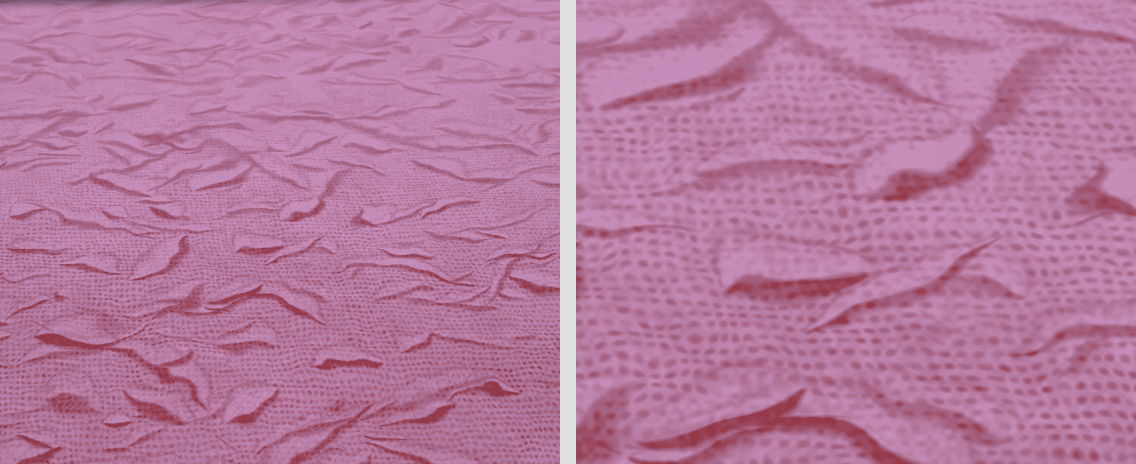
Left, the full canvas; right, a detail of the centre.
Give the GLSL for this texture, as a WebGL 1 fragment shader.

```glsl
precision highp float;
uniform vec2 u_resolution;

#define HORIZON 2.0
#define DEPTH 2.6
#define FOLD_DENSITY 9.8
#define FOLD_WIDTH 0.15
#define FOLD_SHADE 0.72
#define RIDGE_LIGHT 0.15
#define WEAVE_PITCH vec2(138.0, 104.0)
#define WEAVE_SHADE 0.54
#define GRAIN 0.24
#define CREVICE_RED vec3(0.575, 0.21, 0.27)
#define CLOTH_ROSE vec3(0.66, 0.4, 0.53)
#define SHEEN_PINK vec3(0.775, 0.555, 0.725)

float hash(vec2 p) {
  return fract(sin(dot(p, vec2(127.1, 311.7))) * 43758.5453);
}

float noise(vec2 p) {
  vec2 i = floor(p);
  vec2 f = fract(p);
  f = f * f * (3.0 - 2.0 * f);
  return mix(mix(hash(i), hash(i + vec2(1.0, 0.0)), f.x),
             mix(hash(i + vec2(0.0, 1.0)), hash(i + 1.0), f.x), f.y);
}

vec2 noise2(vec2 p) {
  return vec2(noise(p), noise(p + 37.4)) - 0.5;
}

// Scattered bent creases: x = shadow under the fold, y = light on its ridge
vec2 creases(vec2 g, float width, float soft, float reach, float seed) {
  vec2 cell = floor(g);
  vec2 result = vec2(0.0);
  for (int j = -1; j <= 1; j++) {
    for (int i = -1; i <= 1; i++) {
      vec2 id = cell + vec2(float(i), float(j));
      vec2 key = id + seed;
      float strength = step(hash(key + 5.3), 0.84) * mix(0.6, 1.1, hash(key + 51.7));
      vec2 center = id + 0.2 + 0.6 * vec2(hash(key), hash(key + 9.1));
      float angle = mix(-0.7, 0.95, hash(key + 17.7));
      float ca = cos(angle);
      float sa = sin(angle);
      vec2 d = g - center;
      float len = reach * mix(0.5, 1.0, hash(key + 23.9));
      float along = (ca * d.x + sa * d.y) / len;
      float bend = (hash(key + 31.3) - 0.4) * 0.45;
      float across = ca * d.y - sa * d.x + bend * len * along * along;
      float taper = max(1.0 - along * along, 0.0);
      float w = width * taper * mix(0.55, 1.3, hash(key + 41.1));
      float ends = strength * smoothstep(0.0, 0.3, taper);
      float above = smoothstep(-soft, soft, across);
      float shadow = (1.0 - above) * smoothstep(-w - soft, -0.45 * w, across);
      float ridge = above * (1.0 - smoothstep(0.6 * w, 1.7 * w + soft, across));
      float farEdge = 1.0 - smoothstep(0.0, 0.03 + soft, abs(across - 1.8 * w));
      result = max(result, ends * vec2(max(shadow, 0.3 * farEdge), ridge));
    }
  }
  return result;
}

// Slanted columns of uneven gaps between the threads
float weave(vec2 g) {
  vec2 k = g * WEAVE_PITCH + 1.8 * noise2(g * 12.0) + 0.8 * noise2(g * 60.0);
  k.x += 0.28 * k.y;
  vec2 f = fract(k) - 0.5;
  float gap = length(vec2(0.85 * f.x - 0.4 * f.y, 1.05 * f.y + 0.2 * f.x));
  return (1.0 - smoothstep(0.08, 0.48, gap)) * mix(0.5, 1.2, hash(floor(k)));
}

vec3 clothColor(float tone) {
  vec3 dark = mix(CREVICE_RED, CLOTH_ROSE, smoothstep(-0.1, 0.5, tone));
  return mix(dark, SHEEN_PINK, clamp(2.0 * tone - 1.0, 0.0, 1.0));
}

void main() {
  vec2 p = gl_FragCoord.xy / u_resolution.y;
  float aspect = u_resolution.x / u_resolution.y;
  float y = p.y;

  // Cloth plane receding towards the top
  float depth = 1.0 / (HORIZON - y);
  vec2 ground = vec2((p.x - 0.5 * aspect) * depth, DEPTH * depth);
  vec2 warped = ground + 0.036 * noise2(ground * 15.0) + 0.014 * noise2(ground * 46.0);

  // Deep folds, long thin creases and small puckers, out of focus far away
  float far = smoothstep(0.45, 1.0, y);
  float soft = 0.022 + 0.09 * far;
  float width = FOLD_WIDTH * (1.0 + 0.6 * y);
  vec2 folds = creases(warped * FOLD_DENSITY, width, soft, 0.65, 3.0);
  vec2 lines = creases(warped * FOLD_DENSITY * 0.65 + 4.3, 0.5 * width,
                       0.7 * soft, 0.8, 71.0);
  vec2 puckers = creases(warped * FOLD_DENSITY * 1.6 + 2.7, width,
                         1.4 * soft, 0.6, 29.0);
  puckers *= 0.85 * smoothstep(0.42, 0.62, noise(ground * 9.0 + 5.0));
  vec2 relief = max(max(folds, 0.85 * lines), puckers);
  relief *= mix(1.0, 0.55, far) * mix(0.65, 1.25, noise(warped * 30.0));
  relief = min(relief, 1.0);

  // Light grows with distance, with soft swells and fine fibres
  float tone = mix(0.68, 0.96, smoothstep(0.0, 0.85, y));
  tone += 0.09 * (noise(ground * vec2(7.0, 9.0)) - 0.5);
  tone += 0.12 * (noise(warped * 32.0) - 0.5);
  tone += GRAIN * (noise(p * 230.0) - 0.5) * (1.0 - 0.75 * far);

  float threads = WEAVE_SHADE * (1.0 - smoothstep(0.35, 0.95, y));
  threads *= mix(0.55, 1.1, noise(ground * 18.0 + 8.0));
  threads *= (1.0 - 0.8 * relief.y) * (1.0 - 0.6 * relief.x);
  tone -= threads * (weave(ground) - 0.1);
  tone += RIDGE_LIGHT * relief.y * (1.0 - relief.x);
  tone -= FOLD_SHADE * relief.x;

  // Dim far edge and faint corner falloff
  vec3 color = clothColor(clamp(tone, 0.0, 1.0));
  float side = 2.0 * p.x / aspect - 1.0;
  float edge = smoothstep(0.98, 1.01, y + 0.006 * side * side);
  color *= 1.0 - 0.4 * edge * smoothstep(0.7, -0.7, side);
  color *= 1.0 - 0.03 * side * side * (1.0 - 0.5 * y);
  gl_FragColor = vec4(color, 1.0);
}
```
